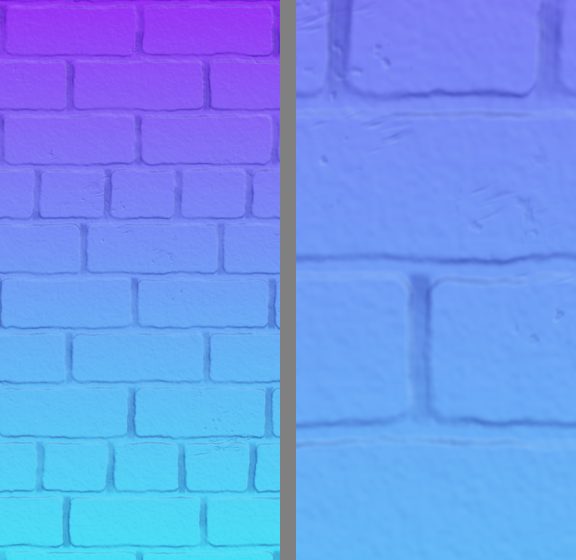
Left, the full canvas; right, a detail of the centre.
Give the GLSL for this texture, as a Shadertoy shader.

```glsl
// Painted brick wall in worn relief under a violet to cyan vertical gradient.

#define COURSE_HEIGHT 0.1948
#define TOP_JOINT 0.013
#define STRETCHER 0.489
#define HEADER 0.253
#define JOINT_HALF 0.0115
#define CORNER 0.024
#define WOBBLE 0.014
#define ROUGHNESS 0.007
#define GRAIN 0.15
#define LIGHT_STEP vec2(0.0026, 0.0042)
#define SHADOW_TINT vec3(0.62, 0.62, 0.80)

// Offset of the first upright joint in each course, counted from the top
const float courseOffset[10] = float[10](
    0.010, 0.247, 0.004, 0.130, 0.300, -0.008, 0.247, -0.018, 0.142, 0.238);

float hash(vec2 p) {
    vec3 q = fract(p.xyx * vec3(0.1031, 0.1030, 0.0973));
    q += dot(q, q.yzx + 33.33);
    return fract((q.x + q.y) * q.z);
}

float noise(vec2 p) {
    vec2 cell = floor(p), f = fract(p);
    f = f * f * (3.0 - 2.0 * f);
    float low = mix(hash(cell), hash(cell + vec2(1, 0)), f.x);
    float high = mix(hash(cell + vec2(0, 1)), hash(cell + vec2(1, 1)), f.x);
    return mix(low, high, f.y);
}

// Each octave is turned to hide the lattice
float fbm(vec2 p) {
    float sum = 0.0, amplitude = 0.5;
    for (int i = 0; i < 3; i++) {
        sum += amplitude * noise(p);
        p = mat2(1.6, 1.2, -1.2, 1.6) * p + 17.3;
        amplitude *= 0.5;
    }
    return sum / 0.875;
}

// x: signed distance to the brick outline, y: closeness to an upright joint
vec2 brick(vec2 p) {
    vec2 bend = vec2(fbm(p * 11.0 + 5.0), fbm(p * 11.0 + 61.0)) - 0.5;
    float chipping = ROUGHNESS * (fbm(p * 48.0 + 23.0) - 0.5);
    p += WOBBLE * bend;
    float v = (p.y - TOP_JOINT) / COURSE_HEIGHT;
    int course = (int(floor(v)) + 10) % 10;
    float pitch = course % 5 == 3 ? HEADER : STRETCHER;
    float u = (p.x - courseOffset[course]) / pitch;
    vec2 size = vec2(pitch, COURSE_HEIGHT);
    vec2 local = (fract(vec2(u, v)) - 0.5) * size;
    vec2 edge = abs(local) - 0.5 * size + JOINT_HALF;
    vec2 q = edge + CORNER;
    float dist = length(max(q, 0.0)) + min(max(q.x, q.y), 0.0) - CORNER;
    float upright = smoothstep(-0.006, 0.004, edge.x)
                  * smoothstep(0.012, -0.006, edge.y);
    return vec2(dist + chipping, upright);
}

// Few small chips and slanted scratches, gathered in worn patches
float wear(vec2 p) {
    vec2 turned = mat2(0.96, 0.28, -0.28, 0.96) * p;
    float patches = smoothstep(0.62, 0.85, fbm(p * 5.0 + 9.0));
    float pits = smoothstep(0.66, 0.85, fbm(turned * 55.0));
    float scratches = smoothstep(0.68, 0.88, fbm(turned * vec2(14.0, 70.0) + 31.0));
    return patches * max(pits, scratches);
}

float relief(vec2 p) {
    float face = smoothstep(0.008, -0.008, brick(p).x);
    float grain = noise(p * 118.0) + 0.7 * noise(p.yx * 63.0 + 4.0);
    return 0.85 * face + GRAIN * grain + 0.35 * fbm(p * 24.0) - 0.4 * wear(p);
}

// Paint colour, t runs from the top to the bottom
vec3 paint(float t) {
    return vec3(0.595 - 0.32 * t, 0.195 + t - 0.32 * t * t, 0.965);
}

void mainImage(out vec4 fragColor, in vec2 fragCoord) {
    // Width units, measured downward from the top edge
    vec2 p = vec2(fragCoord.x, iResolution.y - fragCoord.y) / iResolution.x;
    vec3 color = paint(1.0 - fragCoord.y / iResolution.y);

    // Light from the upper right
    vec2 towardLight = LIGHT_STEP * vec2(1.0, -1.0);
    float slope = relief(p - 0.5 * towardLight) - relief(p + 0.5 * towardLight);
    float lit = max(slope, 0.0), shade = max(-slope, 0.0);

    // Broken seams around the bricks, deepest beside the upright gaps
    vec2 joint = brick(p);
    float gap = smoothstep(-0.004, 0.005, joint.x);
    float seam = smoothstep(0.006, 0.0, abs(joint.x));
    float age = smoothstep(0.3, 0.7, fbm(p * 14.0 + 40.0));
    float depth = gap * joint.y * mix(0.25, 0.55, age);
    depth += seam * mix(0.08, 0.5, age) + 0.15 * wear(p) + 0.9 * shade;

    color *= mix(vec3(1.0), SHADOW_TINT, min(depth, 1.2));
    color = mix(color, vec3(0.75, 0.90, 1.0), min(0.5 * lit, 0.28));
    fragColor = vec4(clamp(color, 0.0, 1.0), 1.0);
}
```
